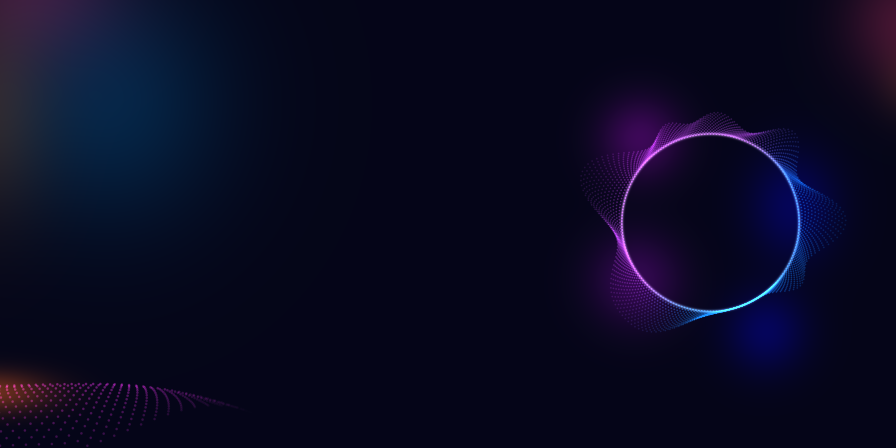
Reproduce this background procedurally as a Shadertoy shader.

```glsl
const float TAU = 6.2831853;
const vec3 NIGHT = vec3(0.018, 0.021, 0.093);
const vec3 VIOLET = vec3(0.72, 0.27, 0.85);
const vec3 CYAN = vec3(0.08, 0.55, 0.95);
const vec3 MAGENTA = vec3(0.62, 0.12, 0.58);

const vec2 RING_CENTER = vec2(1.586, 0.503);
const float RING_RADIUS = 0.198;
const float RING_DOTS = 190.0;
const int RING_LAYERS = 15;
const float RING_TWIST = 0.16;
const float DOT_RADIUS = 0.0017;

const int WAVE_ROWS = 14;
const float WAVE_ANCHOR = 0.28;
const float WAVE_DROP = 0.15;

// Lobes of the ring: angle, height, angular width
const int LOBE_COUNT = 8;
const vec3 LOBES[LOBE_COUNT] = vec3[LOBE_COUNT](
    vec3(2.83, 0.110, 0.24), vec3(2.06, 0.040, 0.13),
    vec3(1.57, 0.048, 0.19), vec3(0.89, 0.076, 0.17),
    vec3(0.08, 0.104, 0.22), vec3(-0.54, 0.045, 0.14),
    vec3(-2.08, 0.080, 0.25), vec3(-2.48, 0.048, 0.20));

// Soft elliptical light
float glow(vec2 p, vec2 center, vec2 size) {
    vec2 q = (p - center) / size;
    return exp(-dot(q, q));
}

float softDot(float dist, float radius, float pixel) {
    return 1.0 - smoothstep(radius - 0.7 * pixel, radius + 0.7 * pixel, dist);
}

float lobeHeight(float angle) {
    float height = 0.0;
    for (int i = 0; i < LOBE_COUNT; i++) {
        vec3 lobe = LOBES[i];
        height += lobe.y * exp((cos(angle - lobe.x) - 1.0) / (lobe.z * lobe.z));
    }
    return height;
}

vec3 cornerGlows(vec2 p) {
    vec3 light = vec3(0.0, 0.125, 0.185) * glow(p, vec2(0.25, 0.77), vec2(0.25, 0.27));
    light += vec3(0.20, 0.05, 0.11) * glow(p, vec2(0.08, 1.04), vec2(0.20, 0.17));
    light += vec3(0.16, 0.10, 0.03) * glow(p, vec2(-0.03, 0.75), vec2(0.14, 0.24));
    light += vec3(0.25, 0.06, 0.10) * glow(p, vec2(2.02, 0.95), vec2(0.13, 0.14));
    light += vec3(0.08, 0.05, 0.01) * glow(p, vec2(2.02, 0.81), vec2(0.06, 0.08));
    light += vec3(0.40, 0.16, 0.02) * glow(p, vec2(-0.02, 0.125), vec2(0.13, 0.045));
    return light;
}

vec3 ringGlows(vec2 p) {
    vec3 light = vec3(0.22, 0.01, 0.25) * glow(p, vec2(1.43, 0.69), vec2(0.09));
    light += vec3(0.18, 0.01, 0.22) * glow(p, vec2(1.42, 0.375), vec2(0.10));
    light += vec3(0.0, 0.0, 0.25) * glow(p, vec2(1.77, 0.54), vec2(0.10, 0.12));
    light += vec3(0.0, 0.0, 0.26) * glow(p, vec2(1.71, 0.26), vec2(0.09));
    return light;
}

// Nested dotted loops that share a bright inner circle
vec3 dottedRing(vec2 p, float pixel) {
    vec2 q = p - RING_CENTER;
    float radius = length(q);
    if (radius < 0.17 || radius > 0.36) return vec3(0.0);
    float turn = atan(q.y, q.x) / TAU * RING_DOTS;
    float dots = 0.0;
    for (int k = 0; k < RING_LAYERS; k++) {
        float t = float(k) / float(RING_LAYERS - 1);
        float shift = 0.5 * mod(float(k), 2.0);
        float angle = (floor(turn + shift) + 0.5 - shift) * TAU / RING_DOTS;
        float layerRadius = RING_RADIUS + t * lobeHeight(angle + RING_TWIST * (t - 0.6));
        vec2 center = layerRadius * vec2(cos(angle), sin(angle));
        float spread = layerRadius - RING_RADIUS;
        dots += softDot(length(q - center), DOT_RADIUS, pixel) * mix(0.12, 0.5, exp(-spread * 28.0));
    }
    float side = dot(q / radius, vec2(0.75, -0.6));
    vec3 tint = mix(VIOLET, CYAN, smoothstep(-0.3, 0.45, side));
    float line = (radius - RING_RADIUS) / (0.0025 + 0.4 * pixel);
    float core = 0.6 * exp(-line * line);
    return tint * min(dots, 1.0) + mix(tint, vec3(1.0), 0.45) * core;
}

// Dotted sheet falling away below a curved ridge
vec3 dottedWave(vec2 p, float pixel) {
    if (p.x > 0.62 || p.y > 0.17) return vec3(0.0);
    float dots = 0.0;
    for (int k = 0; k < WAVE_ROWS; k++) {
        float depth = float(k) / float(WAVE_ROWS - 1);
        float spacing = mix(0.016, 0.030, depth);
        float origin = WAVE_ANCHOR - 0.04 * depth * depth;
        float x = origin + (floor((p.x - origin) / spacing) + 0.5) * spacing;
        float bend = x - 0.22;
        float ridge = 0.143 - 0.1 * bend * bend - 0.45 * pow(max(bend, 0.0), 2.0);
        float reach = 1.0 - smoothstep(0.12, 0.55, x);
        float y = ridge - WAVE_DROP * pow(depth, 1.5) * reach;
        float fade = (1.0 - smoothstep(0.25, 0.57, x)) * mix(0.6, 0.3, depth);
        dots += softDot(length(p - vec2(x, y)), 0.0027, pixel) * fade;
    }
    return MAGENTA * min(dots, 0.9);
}

void mainImage(out vec4 fragColor, in vec2 fragCoord) {
    float pixel = 1.0 / iResolution.y;
    vec2 p = fragCoord * pixel;
    vec3 color = NIGHT + cornerGlows(p) + ringGlows(p);
    color += dottedRing(p, pixel) + dottedWave(p, pixel);
    fragColor = vec4(clamp(color, 0.0, 1.0), 1.0);
}
```
